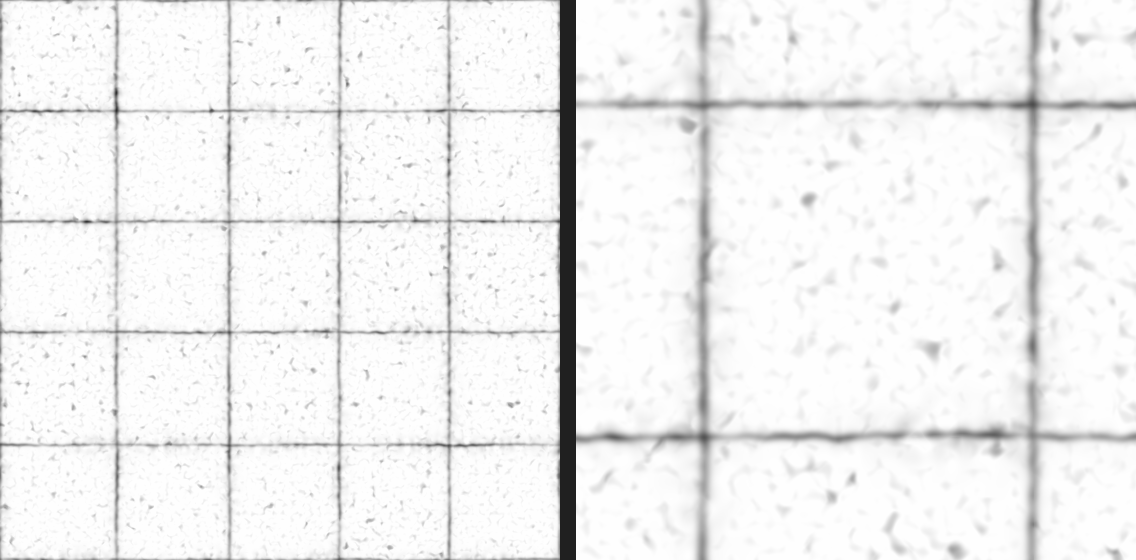
Left, the full canvas; right, a detail of the centre.
This texture map is drawn by a Shadertoy shader. Its source:

```glsl
// Pale ceramic tiles, five by five, with thin sooty grout lines and faint grey specks.
// The grid is slightly bent; gradient noise wobbles the lines, breaks up their ink,
// spreads grime beside them and scatters the specks, denser on some tiles.

vec2 hashGradient(vec2 cell) {
    vec3 h = fract(cell.xyx * vec3(0.1031, 0.1030, 0.0973));
    h += dot(h, h.yzx + 33.33);
    return fract((h.xx + h.yz) * h.zy) * 2.0 - 1.0;
}

float gradientNoise(vec2 p) {
    vec2 cell = floor(p), f = p - cell;
    vec2 fade = f * f * f * (f * (f * 6.0 - 15.0) + 10.0);
    vec2 e = vec2(0.0, 1.0);
    float a = dot(hashGradient(cell), f);
    float b = dot(hashGradient(cell + e.yx), f - e.yx);
    float c = dot(hashGradient(cell + e.xy), f - e.xy);
    float d = dot(hashGradient(cell + e.yy), f - e.yy);
    return 1.4 * mix(mix(a, b, fade.x), mix(c, d, fade.x), fade.y);
}

// Ink of the grout lines crossing one axis; "along" runs down the line.
float groutInk(float across, float along, float width, float seed) {
    float line = round(across * 5.0);
    float lane = line * 7.31 + seed;

    // Hand-laid wobble, coarse and fine
    float wobble = 0.0022 * gradientNoise(vec2(along * 8.0, lane))
                 + 0.0014 * gradientNoise(vec2(along * 75.0, lane + 3.4));
    float dist = abs(across - line / 5.0 + wobble);

    // Uneven darkness and a ragged halo
    float strength = 0.29 + 0.20 * gradientNoise(vec2(along * 10.0, lane + 40.6))
                   + 0.16 * gradientNoise(vec2(along * 60.0, lane + 60.3));
    float core = strength * exp(-dist * dist / (width * width));
    float ragged = 0.35 + 1.1 * gradientNoise(vec2(along * 75.0, across * 75.0 + seed));
    float patches = 0.6 + 1.1 * gradientNoise(vec2(along * 10.0, lane + 80.7));
    float halo = 0.33 * max(ragged, 0.0) * max(patches, 0.15) * exp(-dist / 0.0075);
    return clamp(core + halo, 0.0, 1.0);
}

// Small soft flecks gathered into loose groups, over finer dust.
float speckInk(vec2 p, float density) {
    vec2 bend = vec2(gradientNoise(p * 95.0 + 7.3), gradientNoise(p * 95.0 + 51.8));
    vec2 q = p + 0.0025 * bend;
    float groups = smoothstep(-0.25, 0.5, gradientNoise(p * 29.0 + 19.6) + density);
    float flecks = smoothstep(0.12, 0.85, gradientNoise(q * 82.0 + 4.7));
    float dust = smoothstep(0.05, 0.85, gradientNoise(q * 125.0 + 88.2));
    return flecks * groups * (0.36 + 0.25 * dust) + dust * 0.075;
}

void mainImage(out vec4 fragColor, in vec2 fragCoord) {
    vec2 uv = fragCoord / iResolution.xy;

    // Rows and columns drift a little wider towards the lower left
    vec2 grid = uv - vec2(0.0165, 0.012) * sin(3.14159 * uv) * (1.0 - uv);

    float columns = groutInk(grid.x, uv.y, 0.0037, 13.4);
    float rows = groutInk(grid.y, uv.x, 0.0029, 137.6);
    float density = 0.13 * hashGradient(floor(grid * 5.0) + 23.0).x;
    float specks = speckInk(uv, density);

    float light = (1.0 - columns) * (1.0 - rows) * (1.0 - specks);
    fragColor = vec4(vec3(0.997 * light), 1.0);
}
```
